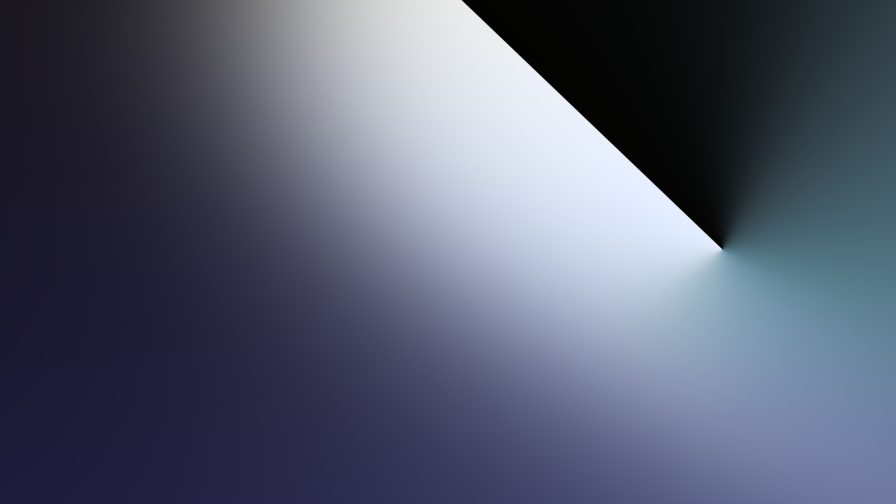
Write a Shadertoy shader that draws this background.

```glsl
// A folded sheet of light: a soft diagonal glow on the left meets a sharp
// edge that ends in a tip. A conic colour ramp turns around the tip, and a
// soft minimum joins it to the glow, whose contours bend towards the base.

const float TAU = 6.2831853;

// Geometry, in canvas heights
const vec2 TIP = vec2(1.433, 0.505);
const vec2 EDGE_DIR = vec2(-0.723, 0.691);

// Glow: position, spread and steepness of its ramp
const float GLOW_START = 0.463;
const float GLOW_BEND = 0.93;
const float GLOW_WIDTH = 0.174;
const float GLOW_SPREAD = 0.40;
const float GLOW_STEEPNESS = 1.3;
const float GLOW_OFFSET = 0.45;

const vec3 DARK_TOP = vec3(0.080, 0.070, 0.100);
const vec3 DARK_BASE = vec3(0.100, 0.090, 0.215);
const vec3 LIGHT_TOP = vec3(0.980, 0.990, 0.980);
const vec3 LIGHT_BASE = vec3(0.840, 0.930, 1.150);
const vec3 VIOLET_TINT = vec3(0.98, 0.82, 0.98);

const float JOIN_SHARPNESS = 6.0;

// Evenly spaced colours of one turn, counterclockwise from the edge
const int STEPS = 8;
const vec3 CONE[9] = vec3[9](
    vec3(1.40, 1.40, 1.40),
    vec3(1.05, 1.12, 1.13),
    vec3(0.70, 0.81, 0.85),
    vec3(0.55, 0.68, 0.75),
    vec3(0.44, 0.58, 0.66),
    vec3(0.30, 0.43, 0.48),
    vec3(0.21, 0.275, 0.31),
    vec3(0.055, 0.07, 0.075),
    vec3(0.012, 0.012, 0.008));

// Catmull-Rom spline through the cone colours
vec3 coneColor(float turn) {
    float s = clamp(turn, 0.0, 1.0) * float(STEPS);
    int i = min(int(s), STEPS - 1);
    float t = s - float(i);
    vec3 a = CONE[max(i - 1, 0)];
    vec3 b = CONE[i];
    vec3 c = CONE[i + 1];
    vec3 d = CONE[min(i + 2, STEPS)];
    vec3 curve = b + 0.5 * t * (c - a + t * (2.0 * a - 5.0 * b + 4.0 * c - d
               + t * (3.0 * (b - c) + d - a)));
    return max(curve, vec3(0.006));
}

// Diagonal glow that widens and bends with depth below the top
vec3 glowColor(float x, float depth) {
    float center = GLOW_START + GLOW_BEND * depth * depth;
    float width = GLOW_WIDTH + GLOW_SPREAD * depth * depth * depth;
    float u = (x - center) / width;
    float level = 1.0 / (1.0 + exp(-GLOW_STEEPNESS * (u - GLOW_OFFSET)));
    vec3 dark = mix(DARK_TOP, DARK_BASE, depth);
    vec3 light = mix(LIGHT_TOP, LIGHT_BASE, depth);
    return mix(dark, light, level);
}

vec3 softMin(vec3 a, vec3 b) {
    vec3 low = min(a, b);
    vec3 ratio = low / max(a, b);
    return low * pow(1.0 + pow(ratio, vec3(JOIN_SHARPNESS)),
                     vec3(-1.0 / JOIN_SHARPNESS));
}

void mainImage(out vec4 fragColor, in vec2 fragCoord) {
    vec2 p = fragCoord / iResolution.y;
    float pixel = 1.0 / iResolution.y;
    float depth = 1.0 - p.y;

    // Coordinates along and across the edge
    vec2 q = p - TIP;
    float along = dot(q, EDGE_DIR);
    float across = dot(q, vec2(-EDGE_DIR.y, EDGE_DIR.x));
    float turn = fract(atan(across, along) / TAU);

    // Colour around the tip, with a smooth seam on the edge
    vec3 cone = coneColor(turn);
    if (along > 0.0) {
        vec3 lit = coneColor(turn < 0.5 ? turn : 0.0);
        vec3 shaded = coneColor(turn < 0.5 ? 1.0 : turn);
        cone = mix(shaded, lit, smoothstep(-pixel, pixel, across));
    }
    cone *= mix(vec3(1.0), VIOLET_TINT, smoothstep(0.55, 1.0, depth));

    vec3 color = softMin(glowColor(p.x, depth), cone);
    fragColor = vec4(clamp(color, 0.0, 1.0), 1.0);
}
```
